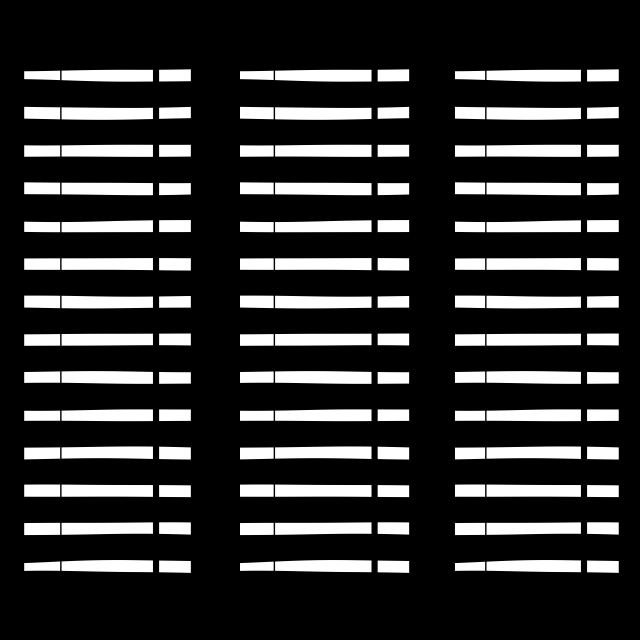
Give the GLSL for this pattern, as a WebGL 2 fragment shader.

```glsl
#version 300 es
precision highp float;

#define ROWS 14.0
#define ROW_PITCH 0.0591
#define TOP_ROW_Y 0.8828
#define HALF_HEIGHT 0.0092
#define THIN_CUT 0.0022
#define WIDE_CUT 0.0096
#define PINCH 0.0033
#define PINCH_PERIOD 4.33
#define BOW 0.0011
#define WOBBLE 0.0006

uniform vec2 u_resolution;
out vec4 fragColor;

const vec3 GROUND = vec3(0.0);
const vec3 BAR = vec3(1.0);
const float TAU = 6.2831853;

// Per column: left end, thin cut, wide cut, right end
const vec4 COLUMNS[3] = vec4[3](
  vec4(0.0378, 0.0951, 0.2438, 0.2982),
  vec4(0.3750, 0.4287, 0.5853, 0.6393),
  vec4(0.7109, 0.7591, 0.9125, 0.9668));

// Antialiased coverage of the interval lo..hi
float span(float lo, float hi, float x, float pixel) {
  return clamp((x - lo) / pixel + 0.5, 0.0, 1.0)
       * clamp((hi - x) / pixel + 0.5, 0.0, 1.0);
}

// Smooth unevenness along one edge of a bar
float wobble(float along, float seed) {
  return WOBBLE * (sin(along * 4.2 + seed * 2.4) + 0.5 * sin(along * 7.1 + seed * 5.3));
}

void main() {
  vec2 p = gl_FragCoord.xy / u_resolution;
  vec2 pixel = 1.0 / u_resolution;

  // Cell: three columns, rows counted from the top
  vec4 column = COLUMNS[clamp(int(p.x * 3.0), 0, 2)];
  float row = clamp(floor((TOP_ROW_Y - p.y) / ROW_PITCH + 0.5), 0.0, ROWS - 1.0);
  float along = clamp((p.x - column.x) / (column.w - column.x), 0.0, 1.0);
  float y = p.y - (TOP_ROW_Y - row * ROW_PITCH);

  // Bar edges: some rows taper at the left, upper rows sag, lower rows arch
  float taper = pow(max(cos(TAU * row / PINCH_PERIOD), 0.0), 4.0);
  float pinch = PINCH * taper * (1.0 - smoothstep(0.0, 0.65, along));
  float arch = BOW * (2.0 * row / (ROWS - 1.0) - 1.0) * 4.0 * along * (1.0 - along);
  float topEdge = HALF_HEIGHT - pinch + arch + wobble(along, row);
  float bottomEdge = -HALF_HEIGHT + 0.6 * pinch + arch + wobble(along, row + 0.37);

  // Bar cut into three pieces
  float bar = span(bottomEdge, topEdge, y, pixel.y);
  bar *= span(column.x, column.w, p.x, pixel.x);
  bar *= 1.0 - span(column.y - 0.5 * THIN_CUT, column.y + 0.5 * THIN_CUT, p.x, pixel.x);
  bar *= 1.0 - span(column.z - 0.5 * WIDE_CUT, column.z + 0.5 * WIDE_CUT, p.x, pixel.x);

  fragColor = vec4(mix(GROUND, BAR, bar), 1.0);
}
```
